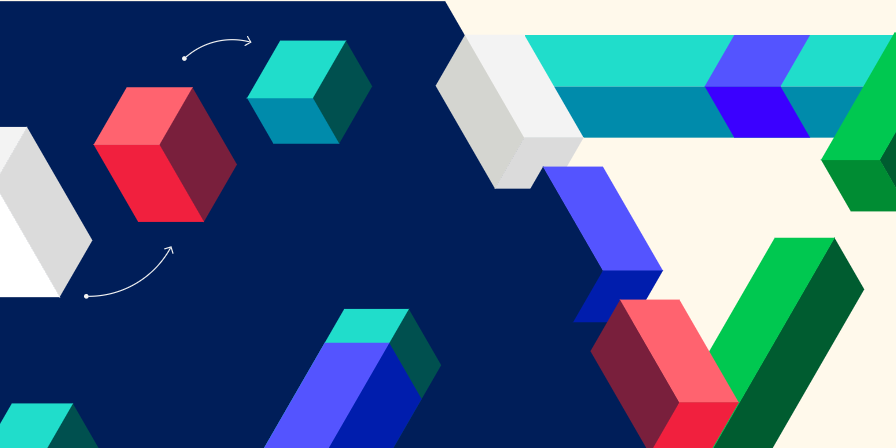
This background is drawn by a Shadertoy shader. Its source:

```glsl
#define GRID 384.0        // design units per canvas height
#define SLANT 0.577       // horizontal run per unit of rise
#define LINE_WIDTH 1.0
#define DOT_RADIUS 2.0
#define HEAD_LENGTH 5.5

const vec3 NAVY = vec3(0.0, 0.118, 0.35);
const vec3 CREAM = vec3(1.0, 0.976, 0.922);
const vec3 AQUA = vec3(0.125, 0.867, 0.796);
const vec3 TEAL = vec3(0.0, 0.545, 0.67);
const vec3 DARK_TEAL = vec3(0.0, 0.315, 0.31);
const vec3 CORAL = vec3(1.0, 0.39, 0.435);
const vec3 RED = vec3(0.945, 0.125, 0.245);
const vec3 MAROON = vec3(0.475, 0.12, 0.235);
const vec3 VIOLET = vec3(0.33, 0.33, 1.0);
const vec3 INDIGO = vec3(0.23, 0.0, 1.0);
const vec3 BLUE = vec3(0.0, 0.115, 0.68);
const vec3 GREEN = vec3(0.0, 0.785, 0.315);
const vec3 MID_GREEN = vec3(0.0, 0.55, 0.2);
const vec3 DARK_GREEN = vec3(0.0, 0.36, 0.19);
const vec3 PALE = vec3(0.952);
const vec3 GREY = vec3(0.86);
const vec3 WARM_GREY = vec3(0.832, 0.835, 0.815);

float pixelSize;

void paint(inout vec3 col, vec3 ink, float dist) {
    col = mix(col, ink, clamp(0.5 - dist / pixelSize, 0.0, 1.0));
}

float cross2(vec2 a, vec2 b) { return a.x * b.y - a.y * b.x; }

// Distance to the parallelogram spanned by u and v from a corner
float faceDist(vec2 q, vec2 u, vec2 v) {
    float area = cross2(u, v);
    vec2 st = vec2(cross2(q, v), cross2(u, q)) / area;
    vec2 d = (abs(st - 0.5) - 0.5) * abs(area) / vec2(length(v), length(u));
    return max(d.x, d.y);
}

float segmentDist(vec2 q, vec2 b) {
    return length(q - b * clamp(dot(q, b) / dot(b, b), 0.0, 1.0));
}

vec2 rising(float h) { return vec2(SLANT * h, h); }
vec2 falling(float h) { return vec2(-SLANT * h, h); }

// Three faces meeting at a vertex; size = signed width, rising and falling heights
void prism(inout vec3 col, vec2 p, vec2 vertex, vec3 size,
           vec3 inkRise, vec3 inkFall, vec3 inkSide) {
    vec2 q = p - vertex;
    vec2 w = vec2(size.x, 0.0), r = rising(size.y), f = falling(size.z);
    float grow = 0.25 * pixelSize; // closes the seams between faces
    paint(col, inkSide, faceDist(q, r, f) - grow);
    paint(col, inkFall, faceDist(q, w, f) - grow);
    paint(col, inkRise, faceDist(q, w, r) - grow);
}

// Thin arc from a dot to an open arrowhead
void arcArrow(inout vec3 col, vec2 p, vec2 center, float radius, float from, float to) {
    vec2 q = p - center;
    float a = clamp(atan(q.y, q.x), min(from, to), max(from, to));
    float d = length(q - radius * vec2(cos(a), sin(a)));
    vec2 tip = radius * vec2(cos(to), sin(to));
    vec2 back = sign(from - to) * vec2(-sin(to), cos(to));
    vec2 side = vec2(-back.y, back.x);
    for (float s = -1.0; s < 2.0; s += 2.0)
        d = min(d, segmentDist(q - tip, HEAD_LENGTH * normalize(back + s * side)));
    d -= 0.5 * LINE_WIDTH;
    d = min(d, length(q - radius * vec2(cos(from), sin(from))) - DOT_RADIUS);
    paint(col, vec3(0.95), d);
}

void mainImage(out vec4 fragColor, in vec2 fragCoord) {
    vec2 p = fragCoord * GRID / iResolution.y;
    pixelSize = GRID / iResolution.y;

    // Ground: navy left of a slanted border, with a thin light top edge
    vec3 col = CREAM;
    float border = (p.x - 381.0 - SLANT * (GRID - p.y)) / length(vec2(1.0, SLANT));
    paint(col, NAVY, max(border, p.y - GRID + 1.0));

    // Horizontal beam with a violet band
    paint(col, TEAL, faceDist(p - vec2(450, 266), vec2(340, 0), vec2(0, 44)));
    paint(col, AQUA, faceDist(p - vec2(450, 310), vec2(340, 0), vec2(0, 44)));
    paint(col, INDIGO, faceDist(p - vec2(669, 310), vec2(-65, 0), falling(-44.0)));
    paint(col, VIOLET, faceDist(p - vec2(669, 310), vec2(-65, 0), rising(44.0)));
    prism(col, p, vec2(754, 247), vec3(-50, 109, -44), GREEN, MID_GREEN, DARK_GREEN);

    // Chain of beams along the border
    prism(col, p, vec2(449.5, 266), vec3(50.5, -43.5, 88), GREY, PALE, WARM_GREY);
    prism(col, p, vec2(517, 152), vec3(51, -44, 89), BLUE, VIOLET, NAVY);
    prism(col, p, vec2(594, -30), vec3(-51, 210, -44), GREEN, MID_GREEN, DARK_GREEN);
    prism(col, p, vec2(582.5, 39), vec3(50.5, -44, 88), RED, CORAL, MAROON);

    // Blocks on the navy ground
    prism(col, p, vec2(-5, 226.5), vec3(-56, 48.5, -97), PALE, vec3(1), GREY);
    prism(col, p, vec2(136.5, 260), vec3(-56, 49, -66), CORAL, RED, MAROON);
    prism(col, p, vec2(268, 300), vec3(-56, 49, -39), AQUA, TEAL, DARK_TEAL);
    prism(col, p, vec2(34, -11), vec3(-52, 49, -39), AQUA, TEAL, DARK_TEAL);
    prism(col, p, vec2(270, -20), vec3(-55, 139, -48), AQUA, TEAL, DARK_TEAL);
    prism(col, p, vec2(270, -20), vec3(-55, 110, -48), VIOLET, BLUE, BLUE);

    // Curved arrows
    arcArrow(col, p, vec2(199, 290), 60.0, 2.322, 1.302);
    arcArrow(col, p, vec2(76, 210), 80.0, -1.596, -0.49);

    fragColor = vec4(col, 1.0);
}
```
